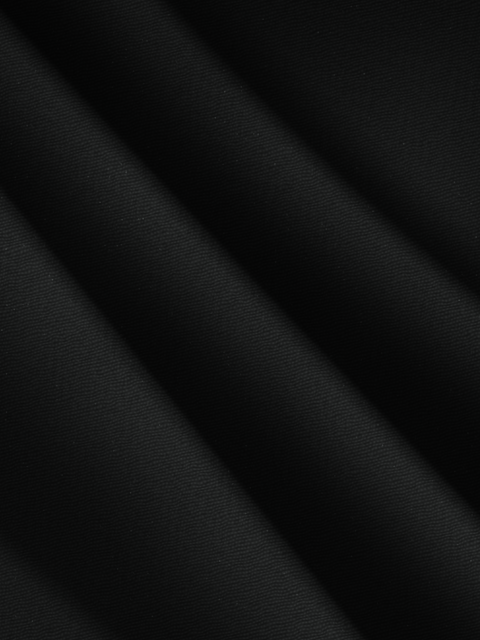
Reproduce this texture procedurally as a Shadertoy shader.

```glsl
float hash(vec2 p) {
    return fract(sin(dot(p, vec2(127.1, 311.7))) * 43758.5453);
}

float noise(vec2 p) {
    vec2 cell = floor(p), f = fract(p);
    f = f * f * (3.0 - 2.0 * f);
    return mix(mix(hash(cell), hash(cell + vec2(1, 0)), f.x),
               mix(hash(cell + vec2(0, 1)), hash(cell + vec2(1, 1)), f.x), f.y);
}

// Distance below a slightly bent diagonal crease
float crease(vec2 p, float start, float slope, float bend) {
    float edge = start + slope * p.x + bend * p.x * p.x;
    return (p.y - edge) / length(vec2(1.0, slope + 2.0 * bend * p.x));
}

// Lays a rounded fold over the cloth behind it
float layFold(float behind, float d, float width, float shadow, float peak) {
    float ridge = smoothstep(-0.012, 0.035, d) * exp(-pow(max(d - 0.025, 0.0) / width, 2.0));
    return mix(behind, shadow + peak * ridge, smoothstep(-0.005, 0.007, d));
}

// Staggered knit rows with irregular yarn
float knit(vec2 p) {
    vec2 q = mat2(0.97, 0.24, -0.24, 0.97) * p * 190.0;
    q += 0.7 * vec2(noise(p * 70.0), noise(p * 70.0 + 31.0));
    q.x += 0.5 * mod(floor(q.y), 2.0);
    vec2 loopShape = 0.5 + 0.5 * cos(6.2832 * (q - 0.5));
    float yarn = loopShape.y * (0.45 + 0.55 * loopShape.x);
    return yarn - 0.36 + 0.55 * (noise(p * 330.0) - 0.5);
}

// Sparse bright lint fibres
float lint(vec2 p) {
    vec2 q = p * 150.0, cell = floor(q);
    vec2 center = 0.3 + 0.4 * vec2(hash(cell + 3.0), hash(cell + 8.0));
    float dotMask = 1.0 - smoothstep(0.08, 0.32, length(fract(q) - center));
    return dotMask * smoothstep(0.965, 1.0, hash(cell));
}

void mainImage(out vec4 fragColor, in vec2 fragCoord) {
    vec2 p = fragCoord / iResolution.y;
    p.y = 1.0 - p.y;

    float right = crease(p, -0.310, 1.24, -0.285);
    float middle = crease(p, 0.010, 1.08, -0.03);
    float left = crease(p, 0.289, 1.24, 0.0);
    float corner = crease(p, 0.833, 0.87, 0.0);

    // Flat cloth behind the folds
    float glow = exp(-dot((p - vec2(0.66, 0.27)) * vec2(4.0, 3.2), (p - vec2(0.66, 0.27)) * vec2(4.0, 3.2)));
    float light = 0.035 + smoothstep(0.0, 0.09, -right) * (0.02 + 0.045 * glow);

    // Overlapping folds, back to front
    light = layFold(light, right, 0.083, 0.024, 0.098);
    light = layFold(light, middle, 0.088, 0.028, 0.104);
    light = layFold(light, left, 0.125, 0.042, 0.092);
    light += 0.048 * smoothstep(-0.012, 0.04, corner);

    // Dimmer toward the top, where the folds fall away
    light *= mix(0.76, 1.04, smoothstep(0.0, 0.35, p.y));

    // Woven surface
    light *= 1.0 + 0.1 * (noise(p * 9.0) - 0.5) + 0.48 * knit(p);
    light += lint(p) * light * 0.75;

    fragColor = vec4(light * vec3(0.97, 1.01, 1.0), 1.0);
}
```
